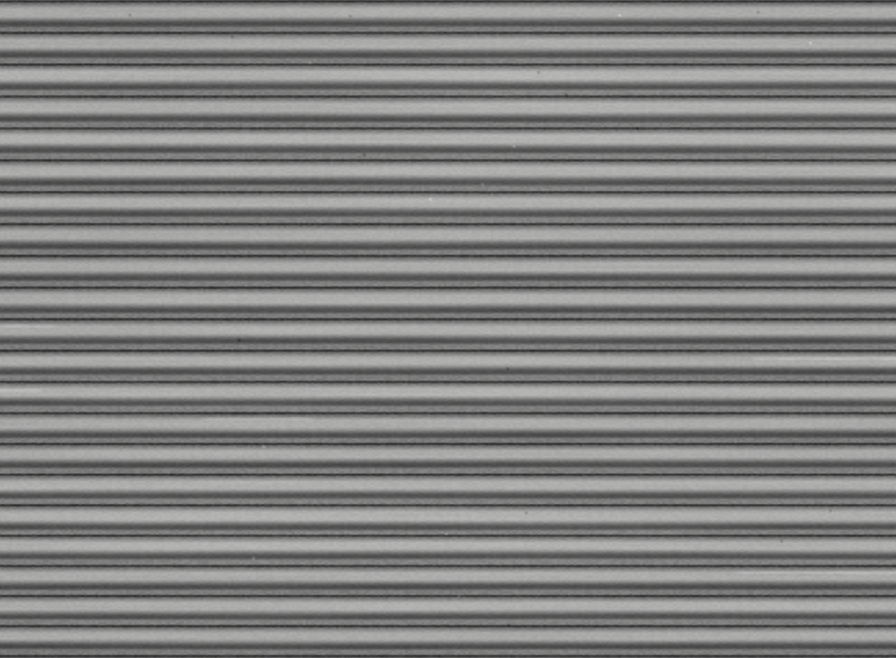
This texture is drawn by a WebGL 2 fragment shader. Its source:

```glsl
#version 300 es
precision highp float;
// Ribbed metal shutter: horizontal slats, each a rounded crest that falls
// into a shadowed groove, then a flat lip and a thin dark seam.
// One shading profile is repeated down the canvas; noise adds grain and wear.

uniform vec2 u_resolution;
out vec4 fragColor;

const float PI = 3.14159265;
const float SLATS = 21.0;         // repeats from first seam to last
const float TOP_SEAM = 0.002;     // first seam, measured from the top
const float SEAM_SPAN = 0.995;    // distance from first seam to last
const float SPACING_DRIFT = 0.21; // slats get slightly narrower lower down
const float SEAM_HALF_WIDTH = 0.06; // in slat heights

const float SEAM_TONE = 0.23;
const float SHOULDER_TONE = 0.40;
const float CREST_TONE = 0.68;
const float GROOVE_TONE = 0.31;
const float LIP_TONE = 0.50;
const vec3 TINT = vec3(1.0, 1.0, 0.997);

const float GRAIN_SCALE = 340.0;
const float GRAIN = 0.035;
const float STREAKS = 0.030;
const float SLAT_VARIATION = 0.025;
const float SCUFF = 0.07;
const float SPECK = 0.09;

float hash(vec2 p) {
  return fract(sin(dot(p, vec2(127.1, 311.7))) * 43758.5453);
}

float noise(vec2 p) {
  vec2 i = floor(p);
  vec2 f = fract(p);
  f = f * f * (3.0 - 2.0 * f);
  float low = mix(hash(i), hash(i + vec2(1.0, 0.0)), f.x);
  float high = mix(hash(i + vec2(0.0, 1.0)), hash(i + vec2(1.0, 1.0)), f.x);
  return mix(low, high, f.y);
}

// Slat coordinate: whole part is the slat, fraction runs from seam to seam.
float slatCoord(float down) {
  float t = (down - TOP_SEAM) / SEAM_SPAN;
  float bend = sin(PI * pow(clamp(t, 0.0, 1.0), 1.3));
  return SLATS * t - SPACING_DRIFT * bend;
}

// Tone across one slat, from its upper seam (0) to its lower seam (1).
float slatTone(float p, float shift, float blur) {
  float tone = mix(SHOULDER_TONE, CREST_TONE, smoothstep(0.0, 0.26, p));
  tone = mix(tone, GROOVE_TONE, smoothstep(0.42, 0.70, p + shift));
  tone = mix(tone, LIP_TONE, smoothstep(0.72, 0.85, p + shift));
  float seam = min(p, 1.0 - p);
  return mix(SEAM_TONE, tone, smoothstep(0.0, SEAM_HALF_WIDTH + 0.5 * blur, seam));
}

// A faint scratch of random place and length along some slats.
float scuff(float x, float p, float slat) {
  float start = hash(vec2(slat, 3.0)) * 1.2 - 0.2;
  float len = mix(0.05, 0.35, hash(vec2(slat, 5.0)));
  float along = smoothstep(start, start + 0.02, x)
              * (1.0 - smoothstep(start + len, start + len + 0.01, x));
  float line = mix(0.10, 0.28, hash(vec2(slat, 7.0)));
  float across = 1.0 - smoothstep(0.03, 0.08, abs(p - line));
  return along * across * step(0.6, hash(vec2(slat, 9.0)));
}

// Sparse soft dots, dark or light, scattered over a coarse grid.
float specks(vec2 pos) {
  vec2 cell = floor(pos * 24.0);
  vec2 center = 0.2 + 0.6 * vec2(hash(cell), hash(cell + 31.0));
  float dotShape = 1.0 - smoothstep(0.02, 0.10, length(fract(pos * 24.0) - center));
  float side = hash(cell + 53.0) < 0.6 ? -1.0 : 1.0;
  return dotShape * side * step(0.95, hash(cell + 17.0));
}

void main() {
  vec2 uv = gl_FragCoord.xy / u_resolution;
  vec2 pos = vec2(uv.x * u_resolution.x / u_resolution.y, uv.y);
  float coord = slatCoord(1.0 - uv.y);
  float blur = fwidth(coord);
  float slat = floor(coord);
  float p = fract(coord);

  // Slat shape, with the groove wandering a little
  float shift = 0.03 * (noise(vec2(uv.x * 3.0, slat * 7.3)) - 0.5)
              + 0.04 * (hash(vec2(slat, 1.0)) - 0.5);
  float tone = slatTone(p, shift, blur);

  // Uneven light: per slat, broad patches and long streaks
  tone += SLAT_VARIATION * (hash(vec2(slat, 2.0)) - 0.5);
  tone += 0.025 * (noise(pos * 2.5) - 0.5);
  tone += STREAKS * (noise(vec2(pos.x * 5.0, pos.y * 180.0)) - 0.5);

  // Grain, rougher on the flat lip and beside the seam
  float roughness = 1.0 + smoothstep(0.76, 0.88, p) + 1.0 - smoothstep(0.05, 0.16, p);
  tone += GRAIN * roughness * (noise(pos * GRAIN_SCALE * vec2(0.7, 1.0)) - 0.5);

  // Wear
  tone += SCUFF * scuff(uv.x, p, slat) * (0.4 + 0.6 * noise(pos * vec2(40.0, 150.0)));
  tone += SPECK * specks(pos);

  fragColor = vec4(clamp(tone * TINT, 0.0, 1.0), 1.0);
}
```
